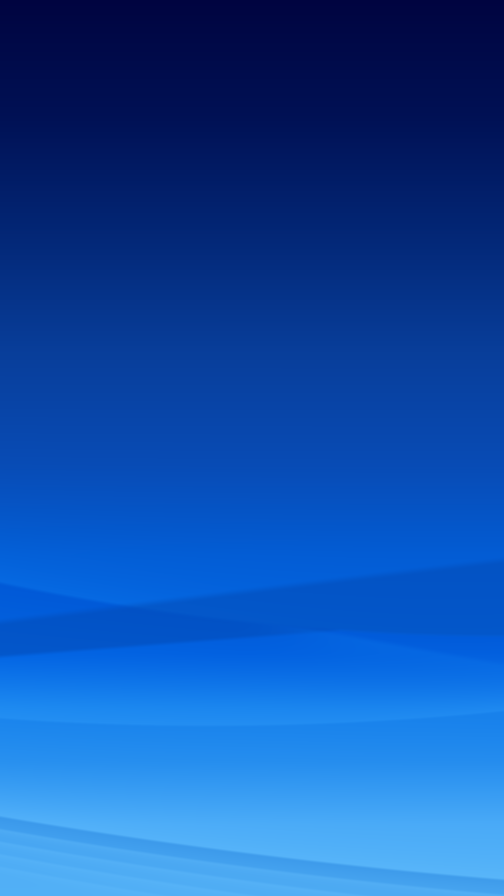
Give the GLSL for this background, as a WebGL 1 fragment shader.

```glsl
precision highp float;

uniform vec2 u_resolution;

const vec3 DEEP_BLUE = vec3(0.01, 0.29, 0.71);
const vec3 ROYAL_BLUE = vec3(0.00, 0.34, 0.84);
const vec3 AZURE = vec3(0.03, 0.43, 0.90);
const vec3 SKY = vec3(0.16, 0.58, 0.96);
const vec3 STEEL = vec3(0.20, 0.56, 0.89);
const vec3 ICE = vec3(0.40, 0.75, 0.99);

float hash(float n) {
  n = fract(n * 0.1031);
  n *= n + 33.33;
  return fract(n * (n + n));
}

// Parabola through the heights at x = 0, 0.5 and 1
float curve(float x, float left, float middle, float right) {
  float bend = 2.0 * (left + right - 2.0 * middle);
  return left + (right - left - bend) * x + bend * x * x;
}

// Coverage below an edge; depth is positive underneath it
float below(float depth, float softness) {
  return smoothstep(-softness, softness, depth);
}

// Shade that starts at an edge and fades out underneath
float fold(float depth, float softness, float reach) {
  return below(depth, softness) * exp(-max(depth, 0.0) / reach);
}

// Blends to the next colour while descending between two heights
vec3 descend(vec3 color, vec3 next, float top, float bottom, float y) {
  return mix(color, next, clamp((top - y) / (top - bottom), 0.0, 1.0));
}

vec3 backdrop(float y) {
  vec3 c = vec3(0.0, 0.015, 0.25);
  c = descend(c, vec3(0.00, 0.065, 0.33), 1.00, 0.87, y);
  c = descend(c, vec3(0.01, 0.15, 0.46), 0.87, 0.74, y);
  c = descend(c, vec3(0.03, 0.24, 0.60), 0.74, 0.61, y);
  c = descend(c, vec3(0.03, 0.295, 0.71), 0.61, 0.48, y);
  c = descend(c, vec3(0.01, 0.36, 0.83), 0.48, 0.38, y);
  c = descend(c, vec3(0.01, 0.40, 0.90), 0.38, 0.27, y);
  c = descend(c, vec3(0.10, 0.53, 0.94), 0.27, 0.21, y);
  c = descend(c, vec3(0.16, 0.57, 0.94), 0.21, 0.15, y);
  c = descend(c, vec3(0.29, 0.67, 0.97), 0.15, 0.08, y);
  return descend(c, vec3(0.33, 0.70, 0.97), 0.08, 0.0, y);
}

// Crossing translucent sheets in the middle of the canvas
vec3 addSheets(vec3 color, vec2 p) {
  float falling = curve(p.x, 0.349, 0.305, 0.290);
  float rising = curve(p.x, 0.306, 0.341, 0.375);
  float underside = curve(p.x, 0.267, 0.289, 0.310);
  float lower = curve(p.x, 0.362, 0.310, 0.258);
  float leftSide = 1.0 - smoothstep(0.1, 0.9, p.x);
  float rightSide = smoothstep(0.45, 0.75, p.x);

  float glow = fold(p.y - falling, 0.003, 0.035);
  color = mix(color, AZURE, glow * (0.2 + 0.5 * leftSide));
  color = mix(color, ROYAL_BLUE, 0.75 * fold(falling - p.y, 0.003, 0.05));

  float sheet = below(rising - p.y, 0.005)
      * below(p.y - min(falling, underside), 0.003);
  color = mix(color, DEEP_BLUE, sheet * 0.55);

  float band = below(lower - p.y, 0.004) * below(falling - p.y, 0.003);
  return mix(color, AZURE, band * rightSide * exp(-(lower - p.y) / 0.04) * 0.55);
}

// Shallow pale crest beneath the sheets
vec3 addCrest(vec3 color, vec2 p) {
  float crest = curve(p.x, 0.198, 0.190, 0.206);
  color = mix(color, SKY, 0.55 * fold(p.y - crest, 0.002, 0.022));
  return mix(color, vec3(0.10, 0.51, 0.92), 0.6 * fold(crest - p.y, 0.002, 0.03));
}

// Fine falling streaks along the lower edge
vec3 addStreaks(vec3 color, vec2 p) {
  float rim = curve(p.x, 0.0885, 0.047, 0.018);
  color = mix(color, ICE, 0.35 * fold(p.y - rim, 0.002, 0.025));
  color = mix(color, STEEL, 0.65 * fold(rim - p.y, 0.002, 0.035));
  for (int i = 1; i <= 4; i++) {
    float index = float(i);
    float edge = rim - index * (0.014 + 0.003 * p.x);
    float strength = mix(0.25, 0.5, hash(index));
    color = mix(color, ICE, strength * fold(edge - p.y, 0.002, 0.008));
  }
  return color;
}

void main() {
  vec2 p = gl_FragCoord.xy / u_resolution;
  vec3 color = backdrop(p.y);
  color = addSheets(color, p);
  color = addCrest(color, p);
  color = addStreaks(color, p);
  gl_FragColor = vec4(color, 1.0);
}
```
